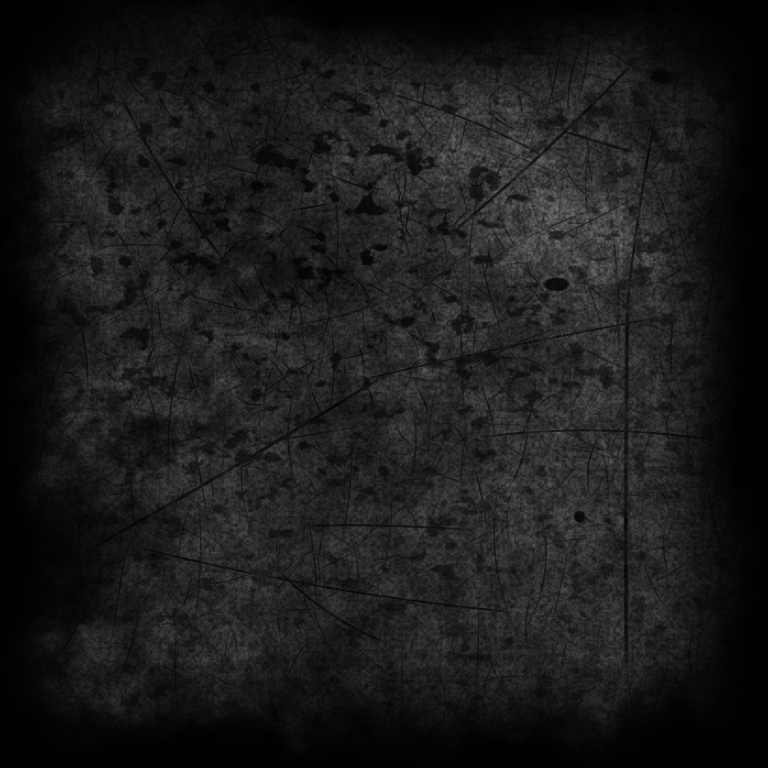
Reproduce this texture procedurally as a WebGL 1 fragment shader.

```glsl
precision highp float;
// Dark, worn metal plate: a ragged black border around mottled grey, lit at the upper right.
// Layered value noise makes the grain and stains; hashed segments in grid cells make
// the fine scratches, and a few long bent segments make the main gouges.
uniform vec2 u_resolution;

float hash(vec2 p) {
  vec3 q = fract(p.xyx * 0.1031);
  q += dot(q, q.yzx + 33.33);
  return fract((q.x + q.y) * q.z);
}

float noise(vec2 p) {
  vec2 i = floor(p), f = fract(p);
  f = f * f * (3.0 - 2.0 * f);
  return mix(mix(hash(i), hash(i + vec2(1, 0)), f.x),
             mix(hash(i + vec2(0, 1)), hash(i + vec2(1, 1)), f.x), f.y);
}

float fbm(vec2 p) {
  float sum = 0.0, amp = 0.5;
  for (int i = 0; i < 5; i++) {
    sum += amp * noise(p);
    p = mat2(1.6, 1.2, -1.2, 1.6) * p + 17.3;
    amp *= 0.5;
  }
  return sum / 0.97;
}

float glow(vec2 p, vec2 center, vec2 radius) {
  vec2 d = (p - center) / radius;
  return exp(-dot(d, d));
}

// Distance to a segment bowed sideways by bend; x = distance, y = position along it.
vec2 bowed(vec2 p, vec2 a, vec2 b, float bend) {
  vec2 ab = b - a;
  float t = clamp(dot(p - a, ab) / dot(ab, ab), 0.0, 1.0);
  vec2 side = vec2(-ab.y, ab.x) / length(ab);
  return vec2(length(p - a - ab * t - side * bend * 4.0 * t * (1.0 - t)), t);
}

// One long gouge, with a width that wavers and tapered ends.
float gouge(vec2 p, vec2 a, vec2 b, float bend, float width) {
  vec2 s = bowed(p, a, b, bend);
  float taper = smoothstep(0.0, 0.12, s.y) * smoothstep(1.0, 0.85, s.y);
  return (1.0 - smoothstep(width * 0.4, width + 0.001, s.x)) * taper
       * (0.55 + 0.45 * noise(p * 70.0));
}

// One random scratch per grid cell, angled around a base direction.
float scratches(vec2 p, float cells, float angle, float spread, float seed) {
  vec2 g = p * cells, home = floor(g);
  float ink = 0.0;
  for (int y = -1; y <= 1; y++) {
    for (int x = -1; x <= 1; x++) {
      vec2 id = home + vec2(x, y), k = id + seed;
      vec2 mid = id + vec2(hash(k), hash(k + 41.7));
      float turn = angle + spread * (hash(k + 83.1) - 0.5);
      vec2 reach = vec2(cos(turn), sin(turn)) * mix(0.35, 0.95, hash(k + 127.9));
      vec2 s = bowed(g, mid - reach, mid + reach, 0.3 * (hash(k + 171.3) - 0.5));
      float line = 1.0 - smoothstep(0.0003, 0.0018, s.x / cells);
      ink = max(ink, line * sin(3.14 * s.y) * mix(0.3, 1.0, hash(k + 211.0)));
    }
  }
  return ink;
}

void main() {
  vec2 uv = gl_FragCoord.xy / u_resolution;
  float stain = fbm(uv * 7.0 + 3.0);
  float wear = fbm(uv * 34.0 + 9.0);

  // Broad light and shade
  float tone = 0.142 + 0.085 * glow(uv, vec2(0.61, 0.80), vec2(0.16, 0.13))
    + 0.045 * glow(uv, vec2(0.79, 0.65), vec2(0.12, 0.22))
    + 0.035 * glow(uv, vec2(0.50, 0.56), vec2(0.25, 0.18))
    + 0.02 * glow(uv, vec2(0.58, 0.28), vec2(0.25, 0.15));
  float shade = 0.75 * glow(uv, vec2(0.21, 0.46), vec2(0.10, 0.07))
    + 0.45 * glow(uv, vec2(0.29, 0.68), vec2(0.09, 0.10))
    + 0.35 * glow(uv, vec2(0.43, 0.62), vec2(0.12, 0.08))
    + 0.35 * glow(uv, vec2(0.12, 0.20), vec2(0.12, 0.15));
  tone *= mix(0.45, 1.55, stain) * mix(0.6, 1.4, wear);
  tone *= 1.0 - shade * smoothstep(0.75, 0.3, wear * 0.6 + stain * 0.4);

  // Grain and faint horizontal and vertical brushing
  float grain = 0.6 * noise(uv * 410.0) + 0.4 * noise(uv * 190.0 + 5.0);
  tone *= mix(0.5, 1.5, grain);
  tone *= 0.85 + 0.17 * noise(uv * vec2(9, 230)) + 0.13 * noise(uv * vec2(260, 12));

  // Fine scratches, densest toward the upper left; upright ones below
  float dense = 0.5 + 0.5 * glow(uv, vec2(0.40, 0.68), vec2(0.33, 0.28));
  float ink = scratches(uv, 26.0, 0.6, 6.28, 11.0) * dense;
  ink = max(ink, scratches(uv, 15.0, 0.9, 4.0, 57.0) * dense);
  ink = max(ink, scratches(uv, 9.0, 0.3, 1.6, 93.0) * 0.7);
  ink = max(ink, scratches(uv, 11.0, 1.57, 0.7, 139.0) * 0.8);
  ink = max(ink, scratches(uv, 6.0, 1.57, 0.35, 181.0) * 0.75);
  ink = max(ink, smoothstep(0.58, 0.74, fbm(uv * vec2(48, 62))) * dense);

  // Long gouges
  ink = max(ink, gouge(uv, vec2(0.09, 0.27), vec2(0.53, 0.53), -0.004, 0.002));
  ink = max(ink, gouge(uv, vec2(0.58, 0.69), vec2(0.84, 0.935), -0.006, 0.002));
  ink = max(ink, gouge(uv, vec2(0.816, 0.10), vec2(0.818, 0.66), 0.002, 0.0028));
  ink = max(ink, gouge(uv, vec2(0.815, 0.58), vec2(0.856, 0.86), 0.004, 0.0016));
  ink = max(ink, gouge(uv, vec2(0.62, 0.43), vec2(0.94, 0.425), 0.012, 0.0012));
  ink = max(ink, gouge(uv, vec2(0.45, 0.50), vec2(0.88, 0.59), 0.004, 0.001));
  ink = max(ink, gouge(uv, vec2(0.50, 0.88), vec2(0.72, 0.79), 0.008, 0.0012));
  ink = max(ink, gouge(uv, vec2(0.73, 0.83), vec2(0.83, 0.80), 0.0, 0.0018));
  ink = max(ink, gouge(uv, vec2(0.15, 0.295), vec2(0.70, 0.20), -0.012, 0.0012));
  ink = max(ink, gouge(uv, vec2(0.39, 0.315), vec2(0.61, 0.31), 0.003, 0.0013));
  ink = max(ink, gouge(uv, vec2(0.36, 0.26), vec2(0.51, 0.16), -0.01, 0.0014));
  ink = max(ink, gouge(uv, vec2(0.15, 0.89), vec2(0.30, 0.65), -0.008, 0.0016));

  // Small pits
  float pits = glow(uv, vec2(0.755, 0.327), vec2(0.008))
    + glow(uv, vec2(0.725, 0.63), vec2(0.018, 0.009))
    + 0.8 * glow(uv, vec2(0.86, 0.90), vec2(0.02, 0.014));
  ink = max(ink, smoothstep(0.3, 0.6, pits * (0.5 + wear)));
  tone *= 1.0 - 0.82 * ink;

  // Pale scrapes beside the upright gouge
  tone += 0.10 * grain * (gouge(uv, vec2(0.775, 0.46), vec2(0.808, 0.355), 0.0, 0.003)
    + gouge(uv, vec2(0.807, 0.82), vec2(0.809, 0.64), 0.0, 0.003));

  // Ragged black border
  vec2 ragged = uv + 0.10 * (vec2(stain, fbm(uv * 9.0 + 31.0)) - 0.5) + 0.03 * (wear - 0.5);
  vec2 rim = smoothstep(vec2(0.01, 0.02), vec2(0.17, 0.18), ragged)
           * smoothstep(vec2(0.99, 1.0), vec2(0.85, 0.86), ragged);
  tone = tone * rim.x * rim.y + 0.004;
  gl_FragColor = vec4(clamp(tone, 0.0, 1.0) * vec3(1.0, 1.0, 0.985), 1.0);
}
```
